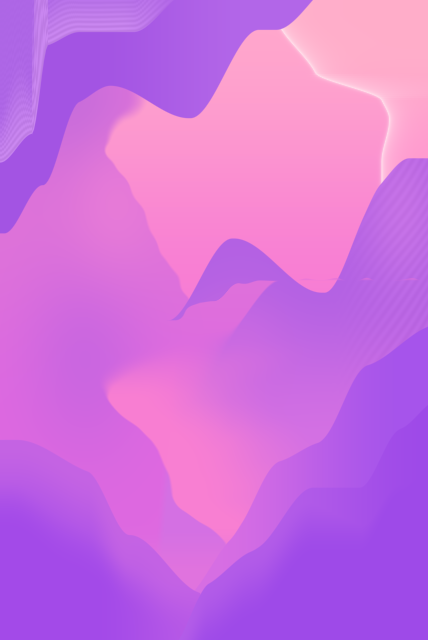
Write a Shadertoy shader that draws this background.

```glsl
// Flowing layered waves in violet, magenta and pink with a glowing pale corner.

// Smooth step of the given height between two positions (either order).
float rise(float x, float from, float to, float height) {
    float t = clamp((x - from) / (to - from), 0., 1.);
    return height * t * t * (3. - 2. * t);
}

float hash(vec2 p) {
    vec3 q = fract(p.xyx * .1031);
    q += dot(q, q.yzx + 33.33);
    return fract((q.x + q.y) * q.z);
}

float noise(vec2 p) {
    vec2 i = floor(p), f = fract(p);
    f *= f * (3. - 2. * f);
    return mix(mix(hash(i), hash(i + vec2(1, 0)), f.x),
               mix(hash(i + vec2(0, 1)), hash(i + 1.), f.x), f.y);
}

// Approximate distance to the zero line of a field, in canvas widths.
float toEdge(float field) {
    float slope = length(vec2(dFdx(field), dFdy(field)));
    return field / max(slope * iResolution.x, .1);
}

float cover(float dist) {
    float soft = .8 / iResolution.x;
    return smoothstep(-soft, soft, dist);
}

float blob(vec2 offset, vec2 size) {
    offset /= size;
    return exp(-dot(offset, offset));
}

void mainImage(out vec4 fragColor, in vec2 fragCoord) {
    vec2 p = fragCoord / iResolution.xy * vec2(1, 1.5);
    float x = p.x, y = p.y, torn = noise(p * 28.) - .5;

    // Pink sky
    vec3 color = mix(vec3(.97, .49, .83), vec3(1, .65, .8), smoothstep(.78, 1.45, y));

    // Pale corner with a glowing rim
    float cornerX = .645 + rise(y, 1.47, 1.3, .1) + rise(y, 1.33, 1.265, .14)
                  + rise(y, 1.29, 1.22, .025) - rise(y, 1.22, 1.12, .018);
    float corner = toEdge(x - cornerX);
    vec3 pale = mix(vec3(1, .6, .81), vec3(1, .68, .79), smoothstep(1.1, 1.4, y));
    pale = mix(pale, vec3(1, .87, .92), .6 * exp(-max(corner, 0.) * 38.));
    color = mix(color, pale, cover(corner));
    color = mix(color, vec3(1, .93, .95), .7 * exp(-abs(corner) * 330.));

    // Magenta veil on the left
    vec3 veil = mix(vec3(.87, .41, .88), vec3(.87, .45, .85), smoothstep(.5, 1., y));
    veil = mix(veil, vec3(.76, .39, .88), .7 * blob(p - vec2(.2, .66), vec2(.14, .22)));
    veil = mix(veil, vec3(.75, .41, .86), .7 * blob(p - vec2(.18, 1.25), vec2(.13, .16)));
    veil = mix(veil, vec3(.93, .5, .84), .6 * blob(p - vec2(.27, 1.02), vec2(.11, .16)));
    float veilX = .25 + rise(y, 1.17, 1.28, .08) + rise(y, 1.16, .98, .095)
                + rise(y, 1., .76, .1) + .018 * torn;
    float soft = .004 + rise(y, 1.14, 1.26, .03);
    color = mix(color, veil, smoothstep(-soft, soft, veilX - x));

    // Violet hill rising to the right
    float hillY = .748 + rise(x, .39, .543, .193) - rise(x, .547, .752, .127)
                + rise(x, .758, .889, .227) + rise(x, .85, .957, .088);
    vec3 hill = mix(vec3(.83, .44, .89), vec3(.7, .38, .89), smoothstep(.45, .86, y));
    hill = mix(hill, vec3(.79, .46, .9), .75 * blob(p - vec2(.94, 1), vec2(.1, .19)));
    hill = mix(hill, vec3(.81, .42, .88), .75 * blob(p - vec2(.56, .66), vec2(.11, .15)));
    float strands = sin((x * .8 - y * .5 + .03 * noise(p * 6.)) * 420.);
    hill += strands * rise(x, .76, .95, .012);
    color = mix(color, hill, cover(toEdge(hillY - y)));

    // Torn tongue of veil lying over the hill
    float tongueTop = .757 + rise(x, .41, .47, .035) + rise(x, .5, .56, .05) + .016 * torn;
    float tongueBase = -.44 + rise(x, .3, .42, 1.) + rise(x, .4, .53, .135) + rise(x, .5, .66, .15);
    soft = .004 + rise(x, .57, .42, .12);
    color = mix(color, veil, cover(tongueTop - y) * smoothstep(-soft, soft, y - tongueBase));

    // Pink glow pooling in the valley
    float poolX = .25 + rise(y, .59, .72, .15) + rise(y, .575, .44, .115)
                + rise(y, .46, .35, .037) + rise(y, .34, .22, .125) + .01 * torn;
    soft = .004 + rise(y, .56, .66, .06);
    float pool = smoothstep(-soft, soft, x - poolX) * rise(y, .71, .56, .95);
    pool *= rise(x - poolX, .4, .06, 1.);
    color = mix(color, vec3(.98, .5, .82), pool);
    color = mix(color, vec3(.88, .45, .87), rise(y, .27, .15, 1.));

    // Rear right wave
    float rearY = .094 + rise(x, .42, .566, .156) + rise(x, .537, .654, .166)
                + rise(x, .635, .762, .049) + rise(x, .742, .859, .176) + rise(x, .84, 1.025, .098);
    vec3 rear = mix(vec3(.84, .43, .89), vec3(.65, .33, .92), smoothstep(.5, .95, x));
    color = mix(color, rear, cover(toEdge(rearY - y)));

    // Front left wave with a fainter inner fold
    float leftY = .469 - rise(x, .04, .244, .082) - rise(x, .205, .303, .141)
                - rise(x, .303, .478, .137) - rise(x, .465, .51, .16);
    float foldY = .35 - rise(x, .02, .17, .09) - rise(x, .14, .4, .15);
    vec3 left = mix(vec3(.77, .39, .89), vec3(.67, .32, .91), smoothstep(0., .22, leftY - y));
    left = mix(left, vec3(.63, .28, .91), rise(foldY - y, -.03, .09, .75));
    left = mix(left, vec3(.76, .38, .9), rise(x, .22, .46, .6));
    color = mix(color, left, cover(toEdge(leftY - y)));

    // Front right wave
    float frontY = -.014 + rise(x, .4, .488, .137) + rise(x, .459, .605, .088)
                 + rise(x, .586, .732, .146) + rise(x, .84, .938, .137) + rise(x, .928, 1.025, .068);
    float depth = max(smoothstep(0., .16, frontY - y), smoothstep(.65, 1., x));
    vec3 front = mix(vec3(.7, .36, .91), vec3(.62, .29, .91), depth);
    color = mix(color, front, cover(toEdge(frontY - y)));

    // Violet canopy with a lighter combed ridge
    float canopyY = .953 + rise(x, .01, .1, .113) + rise(x, .1, .185, .19) + rise(x, .166, .258, .043)
                  - rise(x, .258, .441, .076) + rise(x, .445, .605, .207) + rise(x, .645, .8, .12);
    float ridgeY = 1.119 + rise(x, 0., .078, .068) + rise(x, .074, .113, .205)
                 + rise(x, .098, .186, .033) + rise(x, .312, .44, .09);
    float ridge = toEdge(y - ridgeY);
    vec3 canopy = mix(vec3(.64, .33, .89), vec3(.7, .4, .91), smoothstep(.2, .6, x));
    vec3 combed = mix(vec3(.77, .51, .92), vec3(.68, .4, .9), smoothstep(0., .13, ridge));
    combed += .03 * sin((ridge + .015 * noise(p * 9.)) * 550.) * exp(-max(ridge, 0.) * 12.);
    canopy = mix(canopy, combed, cover(ridge) * rise(x, .46, .28, 1.));
    color = mix(color, canopy, cover(toEdge(y - canopyY)));

    fragColor = vec4(color, 1);
}
```
